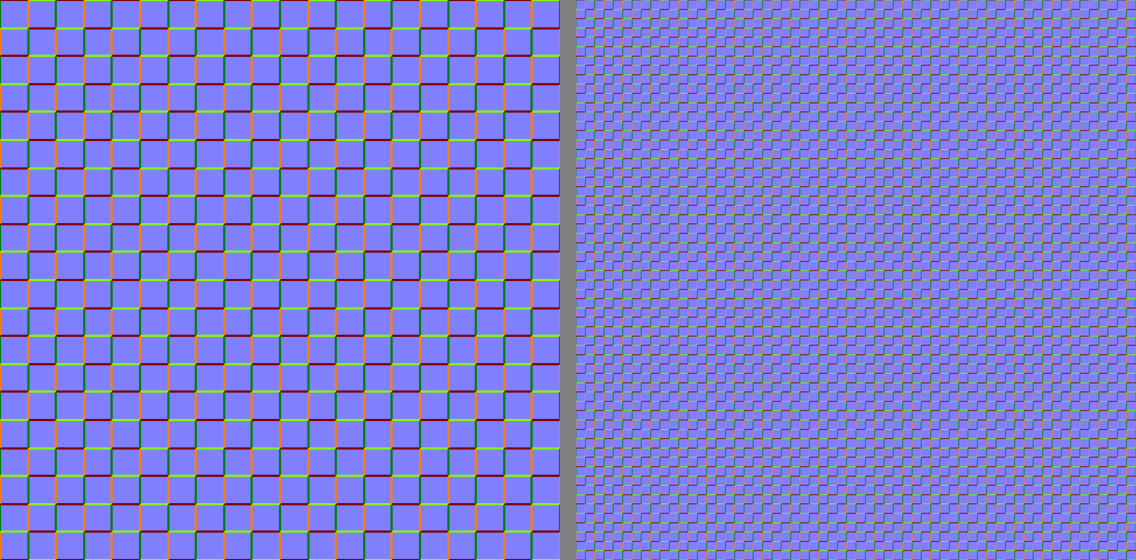
Left: one tile. Right: repeated 3 by 3.
A Shadertoy shader for this pattern:

```glsl
// Normal-map style checkerboard: a flat lavender field cut by thin bevel lines.
// Each line segment takes one of two slope colours by the parity of its cell,
// and the segments meet in mitred corners. Whole repeats make it tile.

#define CELLS 20.0              // squares across and down
#define SNAP 512.0              // lines sit on this fraction of the canvas
#define HALF_LINE (1.0 / 512.0) // half the line width, in canvas units
#define FLAT_COLOR vec3(0.5, 0.5, 1.0)
#define LEFT_COLOR vec3(0.0, 0.5, 0.0)
#define RIGHT_COLOR vec3(1.0, 0.5, 0.0)
#define UPPER_COLOR vec3(0.49, 0.0, 0.0)
#define LOWER_COLOR vec3(0.5, 0.99, 0.0)

float parity(float n) {
    return mod(n, 2.0);
}

// Coverage of a region whose signed inside depth is given, one pixel soft
float coverage(float depth, float pixel) {
    return clamp(0.5 + depth / pixel, 0.0, 1.0);
}

void mainImage(out vec4 fragColor, in vec2 fragCoord) {
    vec2 uv = fragCoord / iResolution.xy;
    uv.y = 1.0 - uv.y; // rows count downward
    float pixel = 1.0 / min(iResolution.x, iResolution.y);

    // Nearest grid line on each axis, and the cell this point lies in
    vec2 line = floor(uv * CELLS + 0.5);
    vec2 linePos = floor(line * SNAP / CELLS + 0.5) / SNAP;
    vec2 cell = line - 1.0 + step(linePos, uv);
    vec2 dist = abs(uv - linePos);

    // Slope colours alternate along and across the lines
    vec3 vertical = mix(LEFT_COLOR, RIGHT_COLOR, parity(line.x + cell.y));
    vec3 horizontal = mix(UPPER_COLOR, LOWER_COLOR, parity(cell.x + line.y));

    // The closer line wins, which mitres the corners
    vec3 bevel = mix(horizontal, vertical, coverage(dist.y - dist.x, pixel));
    float mask = coverage(HALF_LINE - min(dist.x, dist.y), pixel);

    fragColor = vec4(mix(FLAT_COLOR, bevel, mask), 1.0);
}
```
